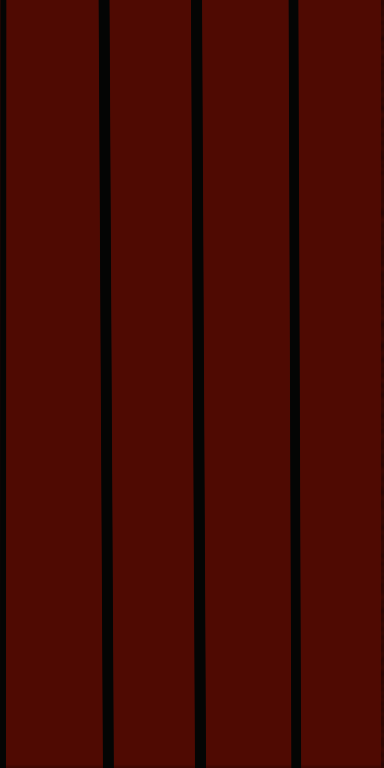
A WebGL 1 fragment shader for this pattern:

```glsl
precision highp float;
// Four flat dark red upright boards parted by slightly leaning black gaps.

uniform vec2 u_resolution;

const vec3 BOARD_RED = vec3(0.308, 0.040, 0.008);
const vec3 EDGE_RED = vec3(0.160, 0.020, 0.010);
const vec3 GAP_BLACK = vec3(0.016, 0.018, 0.016);

// Gap centres at the bottom and top, and gap widths, left to right
const vec4 GAP_BOTTOM = vec4(0.0078, 0.2822, 0.5222, 0.7715);
const vec4 GAP_TOP = vec4(0.0088, 0.2710, 0.5117, 0.7643);
const vec4 GAP_WIDTH = vec4(0.0156, 0.0285, 0.0290, 0.0255);

vec2 hashGradient(vec2 cell) {
  float angle = 6.2832 * fract(sin(dot(cell, vec2(127.1, 311.7))) * 43758.5);
  return vec2(cos(angle), sin(angle));
}

float gradientNoise(vec2 p) {
  vec2 cell = floor(p);
  vec2 f = p - cell;
  vec2 blend = f * f * f * (f * (f * 6.0 - 15.0) + 10.0);
  vec2 right = vec2(1.0, 0.0);
  vec2 up = vec2(0.0, 1.0);
  float a = dot(hashGradient(cell), f);
  float b = dot(hashGradient(cell + right), f - right);
  float c = dot(hashGradient(cell + up), f - up);
  float d = dot(hashGradient(cell + 1.0), f - 1.0);
  return mix(mix(a, b, blend.x), mix(c, d, blend.x), blend.y);
}

// Coverage of a band of the given width around a centre
float band(float x, float centre, float width, float blur) {
  float dist = abs(x - centre) - 0.5 * width;
  return 1.0 - smoothstep(-blur, blur, dist);
}

float gapMask(vec2 uv, float blur) {
  float mask = 0.0;
  for (int i = 0; i < 4; i++) {
    float centre = mix(GAP_BOTTOM[i], GAP_TOP[i], uv.y);
    mask = max(mask, band(uv.x, centre, GAP_WIDTH[i], blur));
  }
  return mask;
}

vec3 boardColour(vec2 uv, float blur) {
  // Worn, broken shade on the right rim and a thin shade at the foot
  float wear = 0.75 + 0.6 * gradientNoise(uv * vec2(30.0, 110.0));
  float rim = smoothstep(0.992 - blur, 0.992 + blur, uv.x);
  float foot = 1.0 - smoothstep(0.001, 0.005, uv.y);
  float shade = clamp(max(rim * wear, foot * 0.4), 0.0, 1.0);
  return mix(BOARD_RED, EDGE_RED, shade);
}

void main() {
  vec2 uv = gl_FragCoord.xy / u_resolution;
  float blur = 0.55 / u_resolution.x;
  vec3 colour = mix(boardColour(uv, blur), GAP_BLACK, gapMask(uv, blur));
  gl_FragColor = vec4(colour, 1.0);
}
```
